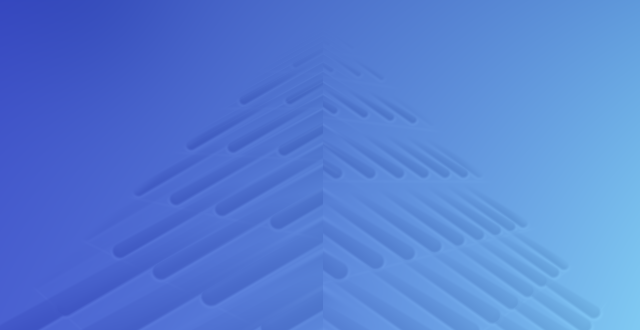
Give the GLSL for this background, as a WebGL 1 fragment shader.

```glsl
precision highp float;
// A faint tower corner seen from below, over a blue to cyan gradient sky.
// Each face has curved rows of slanted, tapered slots, set out by a row curve
// and a geometric column pitch, with thin floor joints and corner ridges.
uniform vec2 u_resolution;

// Smooth blend through three colours at u = 0, 0.5 and 1.
vec3 blend3(vec3 left, vec3 middle, vec3 right, float u) {
  return left * (1.0 - u) * (1.0 - 2.0 * u) + middle * 4.0 * u * (1.0 - u)
       + right * u * (2.0 * u - 1.0);
}

vec3 sky(float u, float down) {
  vec3 top = blend3(vec3(0.22, 0.29, 0.76), vec3(0.30, 0.44, 0.80), vec3(0.37, 0.60, 0.86), u);
  vec3 low = blend3(vec3(0.29, 0.38, 0.82), vec3(0.37, 0.54, 0.87), vec3(0.50, 0.79, 0.95), u);
  vec2 shade = (vec2(u, down) - vec2(0.15, 0.0)) / vec2(0.15, 0.30);
  return mix(top, low, down * (1.5 - 0.5 * down)) - 0.03 * exp(-dot(shade, shade));
}

// Height below the top edge of floor joint r, at distance d from the corner.
float floorLine(float r, float d, bool rightFace) {
  if (rightFace) return 0.207 * pow(1.59, r) + d * (0.15 - 0.02 * r * r - 0.0085 * r * r * r);
  return 0.303 * pow(1.52, r) - d * 0.055 * r * r;
}

// Distance from the corner to the rounded end of slot c in row r.
float slotEnd(float r, float c, bool rightFace) {
  float ratio = rightFace ? 0.86 : 0.82;
  float first = rightFace ? 0.106 + 0.0177 * r : 0.24 + 0.033 * r;
  float pitch = rightFace ? 0.071 + 0.0083 * r : 0.114 + 0.0126 * r;
  return first + pitch * (1.0 - pow(ratio, c)) / (1.0 - ratio);
}

// Relief of one face: x is shadow, y is highlight.
vec2 faceRelief(vec2 p, bool rightFace, float soft) {
  vec2 relief = vec2(0.0);
  float spread = rightFace ? 0.98 : 1.06;
  vec2 lean = rightFace ? vec2(-1.2, -0.78) : vec2(-2.0, -1.12);
  float taper = rightFace ? 0.6 : 0.3;
  for (int i = -1; i < 6; i++) {
    float r = float(i);

    // Floor joint just below the slot ends
    float joint = abs(p.y - floorLine(r, p.x, rightFace) - 0.026);
    relief.y = max(relief.y, 0.4 * (1.0 - smoothstep(0.0, 0.003 + soft, joint)));

    for (int j = -1; j < 11; j++) {
      float d = slotEnd(r, float(j), rightFace);
      vec2 end = vec2(d, floorLine(r, d, rightFace));
      float inFace = 1.0 - smoothstep(0.0, 0.04, d - spread * (end.y - 0.056));
      float gap = max(end.y - floorLine(r - 1.0, d, rightFace), 0.02);

      // Tapered capsule rising towards the corner
      vec2 axis = lean * gap;
      vec2 toPoint = p - end;
      float h = clamp(dot(toPoint, axis) / dot(axis, axis), 0.0, 1.0);
      vec2 offset = toPoint - axis * h;
      float radius = gap * (rightFace ? 0.09 : 0.11) * (1.0 - taper * h);
      float dist = length(offset) - radius;
      float lower = smoothstep(-1.0, 0.8, offset.y / radius);
      float fade = (1.0 - h * h) * inFace;

      float fill = 1.0 - smoothstep(-soft, soft, dist);
      float rimOffset = (dist - 0.006) / 0.005;
      relief.x = max(relief.x, fill * fade * mix(0.5, 1.0, lower));
      relief.y = max(relief.y, 0.7 * exp(-rimOffset * rimOffset) * lower * fade);
    }
  }
  relief.y *= 1.0 - relief.x;
  return relief;
}

void main() {
  // Corner-centred position in canvas heights, with y pointing down
  vec2 uv = gl_FragCoord.xy / u_resolution;
  float aspect = u_resolution.x / u_resolution.y;
  float side = (uv.x - 0.505) * aspect;
  vec2 p = vec2(abs(side), 1.0 - uv.y);
  bool rightFace = side > 0.0;
  float soft = 0.003 + 0.7 / u_resolution.y;
  vec3 color = sky(uv.x, p.y);

  // Soft silhouette, fading out towards the tip
  float edge = p.x - (rightFace ? 0.98 : 1.06) * (p.y - 0.056);
  float tower = (1.0 - smoothstep(-0.02, 0.035, edge)) * smoothstep(0.04, 0.38, p.y);

  if (tower > 0.0) {
    vec2 relief = faceRelief(p, rightFace, soft);

    // Ridges that bend around the corner, with a shadow below each
    float bent = max(p.y - p.x * (rightFace ? -0.0 + 0.62 : 0.55), 0.03);
    float ridge = fract(log(bent / 0.871) / log(1.15));
    float nearCorner = exp(-p.x / (rightFace ? 0.05 : 0.22));
    float line = 1.0 - smoothstep(0.0, 0.12, min(ridge, 1.0 - ridge));
    relief.x = max(relief.x, 0.55 * nearCorner * smoothstep(0.05, 0.2, ridge) * (1.0 - ridge));
    relief.y = max(relief.y, 0.8 * nearCorner * line);

    // The left face turns slightly away from the light
    float turn = rightFace ? 0.0 : 0.012 * exp(-p.x * 6.0);
    color -= tower * (turn + relief.x * vec3(0.055, 0.068, 0.060));
    color += tower * relief.y * vec3(0.030, 0.032, 0.022);
  }
  gl_FragColor = vec4(clamp(color, 0.0, 1.0), 1.0);
}
```
